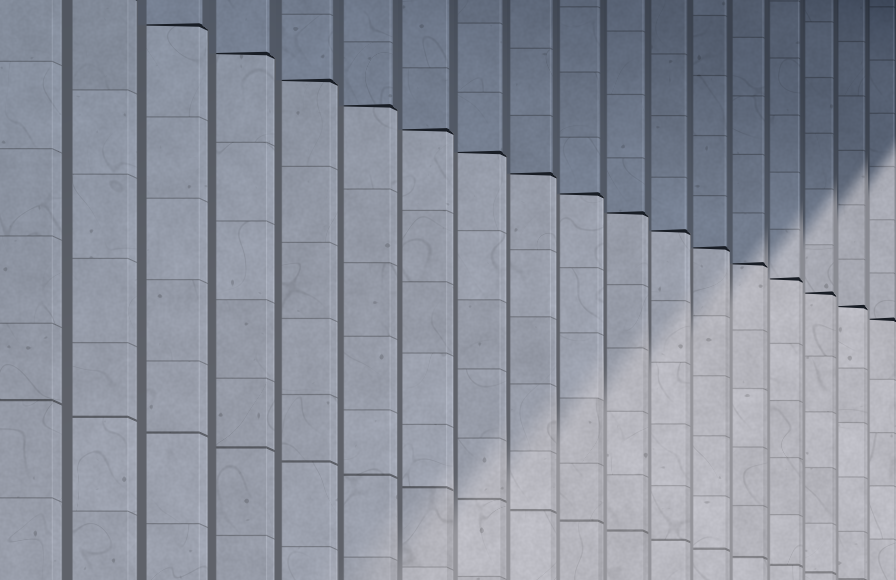
This pattern is drawn by a Shadertoy shader. Its source:

```glsl
// Receding stone fins in two tiers, crossed by a diagonal band of sunlight.
// Fin widths shrink geometrically; joints and the stepped ledge converge in
// perspective. Gradient noise gives each block its own veins, stains and grain.

#define FIRST_EDGE 0.0703   // right edge of fin 0, in canvas widths
#define FIRST_WIDTH 0.0837  // width of fin 1
#define SHRINK 0.9437       // width ratio between neighbours
#define SLOPE 0.398         // fall of the joint at height zero
#define CONVERGE 0.407      // closing of the joints towards the right
#define PITCH 0.1003        // block height
#define FIRST_JOINT 0.0417
#define LEDGE -0.0716       // height of the step between tiers
#define BEVEL 0.135         // share of a fin taken by its side strip
#define BEVEL_TILT 0.45
#define JOINT_WIDTH 0.0007
#define VEINING 0.075

const vec3 DEEP = vec3(0.21, 0.25, 0.32);
const vec3 DIM = vec3(0.33, 0.37, 0.44);
const vec3 SLATE = vec3(0.46, 0.50, 0.57);
const vec3 MID = vec3(0.515, 0.55, 0.61);
const vec3 PALE = vec3(0.60, 0.62, 0.67);
const vec3 SUNLIT = vec3(0.725, 0.725, 0.755);

float hash(vec2 p) {
    p = fract(p * vec2(0.1031, 0.1137));
    p += dot(p, p.yx + 33.33);
    return fract((p.x + p.y) * p.x * 17.3);
}

vec2 gradient(vec2 cell) {
    float a = 6.2832 * hash(cell);
    return vec2(cos(a), sin(a));
}

float noise(vec2 p) {
    vec2 i = floor(p), f = p - i, e = vec2(1, 0);
    vec2 s = f * f * f * (f * (f * 6.0 - 15.0) + 10.0);
    return mix(mix(dot(gradient(i), f), dot(gradient(i + e), f - e), s.x),
               mix(dot(gradient(i + e.yx), f - e.yx), dot(gradient(i + 1.0), f - 1.0), s.x), s.y);
}

// Right edge of fin n
float finEdge(float n) {
    return FIRST_EDGE + FIRST_WIDTH * (1.0 - pow(SHRINK, n)) / (1.0 - SHRINK);
}

// Height of joint k; the ledge and the wide joint sit a little off the pitch
float jointHeight(float k) {
    float offset = k == 4.0 ? -0.012 : 0.0;
    return k == -1.0 ? LEDGE : FIRST_JOINT + PITCH * k + offset;
}

// Coverage of a band of half-width w at distance d
float band(float d, float w, float px) {
    return clamp((w - abs(d)) / px + 0.5, 0.0, 1.0);
}

// Veins, stains, pits and grain of one block
float stone(vec2 p, vec2 block) {
    vec2 q = p + 7.0 * vec2(hash(block), hash(block + 51.0));
    float warp = noise(q * 13.0);
    float vein = abs(noise(q * vec2(17.0, 11.0) + 1.3 * warp));
    float tone = 1.0 + 0.055 * (hash(block + 9.0) - 0.5);
    tone -= VEINING * (1.0 - smoothstep(0.0, 0.035, vein)) * smoothstep(-0.15, 0.3, warp);
    tone += 0.045 * noise(q * 34.0) + 0.035 * noise(q * 150.0) + 0.03 * noise(q * 290.0);
    return tone - 0.16 * smoothstep(0.48, 0.62, noise(q * 95.0));
}

void mainImage(out vec4 fragColor, in vec2 fragCoord) {
    float px = 1.0 / iResolution.x;
    vec2 p = vec2(fragCoord.x, iResolution.y - fragCoord.y) * px; // y runs down

    // Fin under this point
    float n = ceil(log(1.0 - (p.x - FIRST_EDGE) * (1.0 - SHRINK) / FIRST_WIDTH) / log(SHRINK));
    float right = finEdge(n), left = finEdge(n - 1.0), width = right - left;
    float bevelX = right - BEVEL * width;

    // Perspective height, bent down across the side strip
    float scale = 1.0 - CONVERGE * right;
    float bentY = p.y - BEVEL_TILT * max(p.x - bevelX, 0.0);
    float height = (bentY - SLOPE * right) / scale;
    float fromLedge = (height - LEDGE) * scale;
    float upper = 1.0 - smoothstep(-px, px, fromLedge);

    // Block and nearest joint
    float k = round((height - FIRST_JOINT) / PITCH);
    float fromJoint = (height - jointHeight(k)) * scale;
    vec2 block = vec2(n, k - (fromJoint < 0.0 ? 1.0 : 0.0)) + 20.0;
    float wide = k == 4.0 ? 1.0 : 0.0;

    // Shade of each tier
    float rise = LEDGE - height;
    vec3 high = mix(SLATE, DIM, smoothstep(0.0, 0.4, rise));
    high = mix(high, DEEP, smoothstep(0.42, 0.68, rise));
    vec3 low = mix(MID, PALE, smoothstep(-0.1, 0.5, p.y + 0.4 * p.x - 0.08));
    vec3 color = mix(low, high, upper);

    // Sunlight, its edge slanting across every fin
    float sunEdge = 0.592 - 0.737 * (right - 0.417) + 1.4 * (right - p.x);
    float softness = mix(0.06, 0.018, p.x);
    float sun = smoothstep(-softness, softness, p.y - sunEdge) * smoothstep(0.3, 0.5, p.x);
    color = mix(color, SUNLIT, sun * mix(1.0, 0.8, upper));
    vec3 recess = color * mix(mix(0.62, 0.70, upper), 0.80, sun);
    color *= stone(p, block);

    // Side strip with bright arrises
    float strip = smoothstep(-px, px, p.x - bevelX);
    color *= 1.0 + strip * mix(0.03, -0.07, sun);
    float arris = band(p.x - bevelX, 0.0006, px);
    arris = max(arris, (1.0 - upper) * band(p.x - right + 0.002, 0.0006, px));
    color += 0.06 * arris * (1.0 - 0.6 * sun);

    // Joints and the ledge's wedge of shadow
    float joint = band(fromJoint, JOINT_WIDTH * (1.0 + 0.8 * wide), px);
    color *= 1.0 - joint * mix(0.24, 0.42, wide) * (1.0 - 0.3 * sun);
    float across = clamp((p.x - left) / width, 0.0, 1.0);
    color = mix(color, DEEP * 0.45, band(fromLedge, 0.0004 + 0.0018 * across, px));

    // Recess between fins; the upper tier is set back further
    float gap = width * mix(0.13, 0.06, smoothstep(0.0, 9.0, n));
    float end = right - width * mix(0.015, 0.09, upper);
    float face = smoothstep(-px, px, p.x - left - gap) * (1.0 - smoothstep(-px, px, p.x - end));
    color = mix(recess, color, face);

    fragColor = vec4(color, 1.0);
}
```
